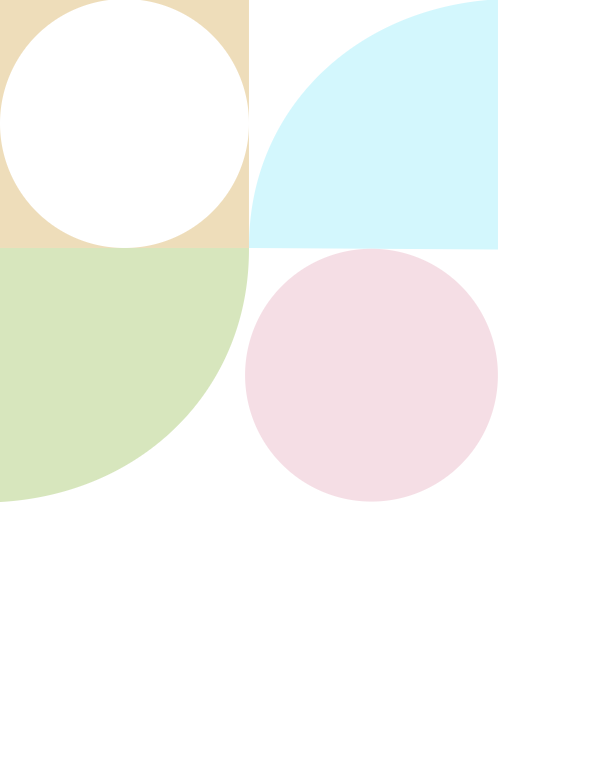
Give the GLSL for this background, as a Shadertoy shader.

```glsl
// Colours
const vec3 WHITE = vec3(1.0);
const vec3 SAND  = vec3(0.935, 0.867, 0.730);
const vec3 GREEN = vec3(0.843, 0.902, 0.741);
const vec3 CYAN  = vec3(0.827, 0.969, 0.992);
const vec3 PINK  = vec3(0.961, 0.871, 0.898);

// Layout, in canvas heights
const float COLUMN_X     = 0.3242;
const float RIGHT_X      = 0.6484;
const float ROW_Y        = 0.6771;
const float FLOOR_SLOPE  = -0.0062;
const vec2  HOLE_CENTER  = vec2(0.1621, 0.8392);
const float HOLE_RADIUS  = 0.1621;
const vec2  DISC_CENTER  = vec2(0.4837, 0.5115);
const float DISC_RADIUS  = 0.1646;
const vec2  GREEN_CENTER = vec2(-0.0260, 0.6771);
const vec2  GREEN_RADII  = vec2(0.3502, 0.3315);
const vec2  CYAN_CENTER  = vec2(0.6745, 0.6771);
const vec2  CYAN_RADII   = vec2(0.3503, 0.3246);
const float ROUNDNESS    = 2.08; // 2 is an ellipse, more is squarer

float circleDistance(vec2 p, vec2 center, float radius) {
    return length(p - center) - radius;
}

// Approximate distance to a superellipse, from its value and gradient
float leafDistance(vec2 p, vec2 center, vec2 radii) {
    vec2 q = max(abs(p - center) / radii, vec2(0.001));
    vec2 powers = pow(q, vec2(ROUNDNESS));
    float level = pow(powers.x + powers.y, 1.0 / ROUNDNESS);
    vec2 gradient = pow(q / level, vec2(ROUNDNESS - 1.0)) / radii;
    return (level - 1.0) / length(gradient);
}

// Share of the pixel inside a shape
float coverage(float signedDistance) {
    return clamp(0.5 - signedDistance * iResolution.y, 0.0, 1.0);
}

void mainImage(out vec4 fragColor, in vec2 fragCoord) {
    vec2 p = fragCoord / iResolution.y;
    vec3 color = WHITE;

    // Sand tile with a round hole
    float tile = max(p.x - COLUMN_X, ROW_Y - p.y);
    float hole = circleDistance(p, HOLE_CENTER, HOLE_RADIUS);
    color = mix(color, SAND, coverage(max(tile, -hole)));

    // Green leaf below the tile
    float greenLeaf = leafDistance(p, GREEN_CENTER, GREEN_RADII);
    color = mix(color, GREEN, coverage(max(greenLeaf, p.y - ROW_Y)));

    // Cyan leaf with a slightly sloping floor
    float cyanLeaf = leafDistance(p, CYAN_CENTER, CYAN_RADII);
    float cyanFloor = ROW_Y + FLOOR_SLOPE * (p.x - COLUMN_X) - p.y;
    float cyanClip = max(cyanFloor, p.x - RIGHT_X);
    color = mix(color, CYAN, coverage(max(cyanLeaf, cyanClip)));

    // Pink disc
    float disc = circleDistance(p, DISC_CENTER, DISC_RADIUS);
    color = mix(color, PINK, coverage(disc));

    fragColor = vec4(color, 1.0);
}
```
